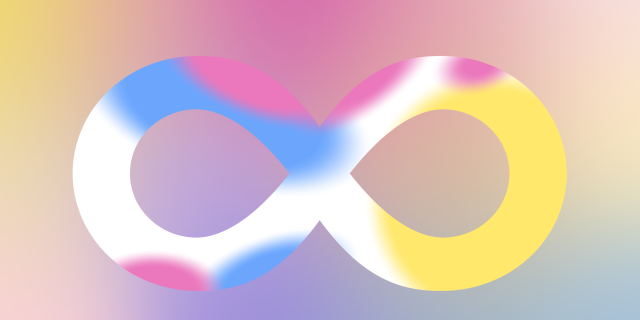
A WebGL 1 fragment shader for this background:

```glsl
precision highp float;
// A figure-eight ribbon over a soft pastel gradient. The backdrop is a normalised
// blend of Gaussian glows; the ribbon is a mirrored lobe with a tapered hole,
// tinted by soft rotated ellipses.

uniform vec2 u_resolution;

// Ribbon geometry, in canvas heights from the canvas centre
const vec2 RIBBON_CENTER = vec2(-0.001, -0.042);
const float LOBE_OFFSET = 0.384;
const vec2 OUTER_RADII = vec2(0.388, 0.367);
const vec3 OUTER_TAPER = vec3(0.384, 0.221, 2.4);   // length, drop, power
const vec2 HOLE_RADII = vec2(0.209, 0.2005);
const vec3 HOLE_TAPER = vec3(0.290, 0.2005, 1.85);

// Ribbon colours
const vec3 WHITE = vec3(1.0);
const vec3 BLUE = vec3(0.42, 0.65, 0.99);
const vec3 PINK = vec3(0.92, 0.47, 0.74);
const vec3 YELLOW = vec3(1.0, 0.91, 0.42);

// Backdrop colours
const float GLOW_RADIUS = 0.36;
const vec3 GOLD = vec3(0.95, 0.87, 0.40);
const vec3 DUSTY_ROSE = vec3(0.88, 0.67, 0.66);
const vec3 MAGENTA = vec3(0.83, 0.36, 0.68);
const vec3 ROSE = vec3(0.90, 0.66, 0.70);
const vec3 BLUSH = vec3(0.97, 0.88, 0.90);
const vec3 CREAM = vec3(1.0, 0.93, 0.73);
const vec3 SKY = vec3(0.63, 0.75, 0.86);
const vec3 STEEL = vec3(0.58, 0.69, 0.82);
const vec3 PERIWINKLE = vec3(0.60, 0.54, 0.86);
const vec3 LAVENDER = vec3(0.74, 0.66, 0.89);
const vec3 PETAL = vec3(0.98, 0.82, 0.85);
const vec3 BEIGE = vec3(0.93, 0.87, 0.70);
const vec3 PEACH = vec3(0.88, 0.66, 0.62);
const vec3 KHAKI = vec3(0.84, 0.78, 0.60);

// Colour in rgb, weight in alpha
vec4 glow(vec2 p, vec2 center, vec3 color) {
  vec2 d = (p - center) / GLOW_RADIUS;
  return vec4(color, 1.0) * exp(-dot(d, d));
}

vec3 backdrop(vec2 p) {
  vec4 sum = glow(p, vec2(-1.0, 0.45), GOLD);
  sum += glow(p, vec2(-0.55, 0.40), DUSTY_ROSE);
  sum += glow(p, vec2(-0.08, 0.47), MAGENTA);
  sum += glow(p, vec2(0.45, 0.40), ROSE);
  sum += glow(p, vec2(0.95, 0.50), BLUSH);
  sum += glow(p, vec2(0.95, 0.08), CREAM);
  sum += glow(p, vec2(0.95, -0.50), SKY);
  sum += glow(p, vec2(0.35, -0.50), STEEL);
  sum += glow(p, vec2(-0.15, -0.47), PERIWINKLE);
  sum += glow(p, vec2(-0.40, -0.08), LAVENDER);
  sum += glow(p, vec2(-0.95, -0.50), PETAL);
  sum += glow(p, vec2(-0.95, -0.05), BEIGE);
  sum += glow(p, vec2(0.25, 0.08), PEACH);
  sum += glow(p, vec2(0.45, -0.12), KHAKI);
  return sum.rgb / sum.a;
}

// Approximate distance to a lobe: elliptic outside, tapered toward the crossing
float lobeDistance(vec2 q, vec2 radii, vec3 taper) {
  float inward = LOBE_OFFSET - q.x;
  if (inward < 0.0) return (length(vec2(inward, q.y) / radii) - 1.0) * radii.y;
  float t = max(inward / taper.x, 0.0001);
  float height = radii.y - taper.y * pow(t, taper.z);
  float slope = taper.y * taper.z / taper.x * pow(t, taper.z - 1.0);
  return (q.y - height) / sqrt(1.0 + slope * slope);
}

// Coverage of a rotated ellipse with a blurred rim
float softEllipse(vec2 p, vec2 center, vec2 radii, float angle, float blur) {
  vec2 d = p - center;
  float c = cos(angle), s = sin(angle);
  d = vec2(c * d.x + s * d.y, c * d.y - s * d.x);
  float rim = (length(d / radii) - 1.0) * min(radii.x, radii.y);
  return 1.0 - smoothstep(-blur, blur, rim);
}

vec3 ribbonColor(vec2 p) {
  vec3 color = WHITE;
  // Left lobe
  color = mix(color, BLUE, softEllipse(p, vec2(-0.302, 0.161), vec2(0.40, 0.195), -0.35, 0.045));
  color = mix(color, PINK, softEllipse(p, vec2(-0.193, 0.279), vec2(0.273, 0.125), -0.38, 0.035));
  color = mix(color, BLUE, softEllipse(p, vec2(-0.154, -0.372), vec2(0.221, 0.104), 0.35, 0.035));
  color = mix(color, PINK, softEllipse(p, vec2(-0.518, -0.411), vec2(0.182, 0.104), 0.0, 0.03));
  // Right lobe
  color = mix(color, PINK, softEllipse(p, vec2(0.146, 0.253), vec2(0.195, 0.073), 0.66, 0.035));
  color = mix(color, YELLOW, softEllipse(p, vec2(0.549, -0.125), vec2(0.37, 0.378), 0.0, 0.045));
  color = mix(color, PINK, softEllipse(p, vec2(0.497, 0.297), vec2(0.10, 0.06), 0.3, 0.035));
  return color;
}

void main() {
  vec2 p = (gl_FragCoord.xy - 0.5 * u_resolution) / u_resolution.y;
  float pixel = 1.0 / u_resolution.y;

  // One quadrant, mirrored into both lobes
  vec2 q = abs(p - RIBBON_CENTER);
  float ribbon = max(lobeDistance(q, OUTER_RADII, OUTER_TAPER),
                     -lobeDistance(q, HOLE_RADII, HOLE_TAPER));
  float coverage = 1.0 - smoothstep(-0.7 * pixel, 0.7 * pixel, ribbon);

  gl_FragColor = vec4(mix(backdrop(p), ribbonColor(p), coverage), 1.0);
}
```
